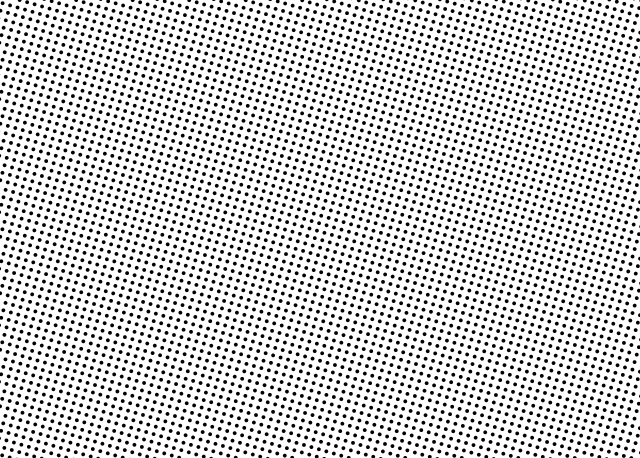
Reproduce this pattern procedurally as a WebGL 1 fragment shader.

```glsl
precision highp float;

uniform vec2 u_resolution;

const float CELLS_PER_HEIGHT = 59.0;
const float SCREEN_ANGLE = 16.0;   // degrees, rows fall to the right
const float DOT_RADIUS = 0.243;    // fraction of a cell
const vec2 ANCHOR = vec2(0.713, 0.508);
const vec3 PAPER = vec3(1.0);
const vec3 INK = vec3(0.0);

vec2 rotate(vec2 p, float angle) {
  float c = cos(angle);
  float s = sin(angle);
  return vec2(c * p.x - s * p.y, s * p.x + c * p.y);
}

// Signed distance to the nearest dot of a unit square grid.
float dotGrid(vec2 p, float radius) {
  return length(fract(p + 0.5) - 0.5) - radius;
}

// Linear edge coverage, one pixel wide.
float coverage(float dist, float pixel) {
  return clamp(0.5 - dist / pixel, 0.0, 1.0);
}

void main() {
  vec2 uv = gl_FragCoord.xy / u_resolution.y;
  float pixel = CELLS_PER_HEIGHT / u_resolution.y;

  // Tilted halftone screen
  vec2 cell = rotate(uv - ANCHOR, radians(SCREEN_ANGLE)) * CELLS_PER_HEIGHT;
  float ink = coverage(dotGrid(cell, DOT_RADIUS), pixel);

  gl_FragColor = vec4(mix(PAPER, INK, ink), 1.0);
}
```
